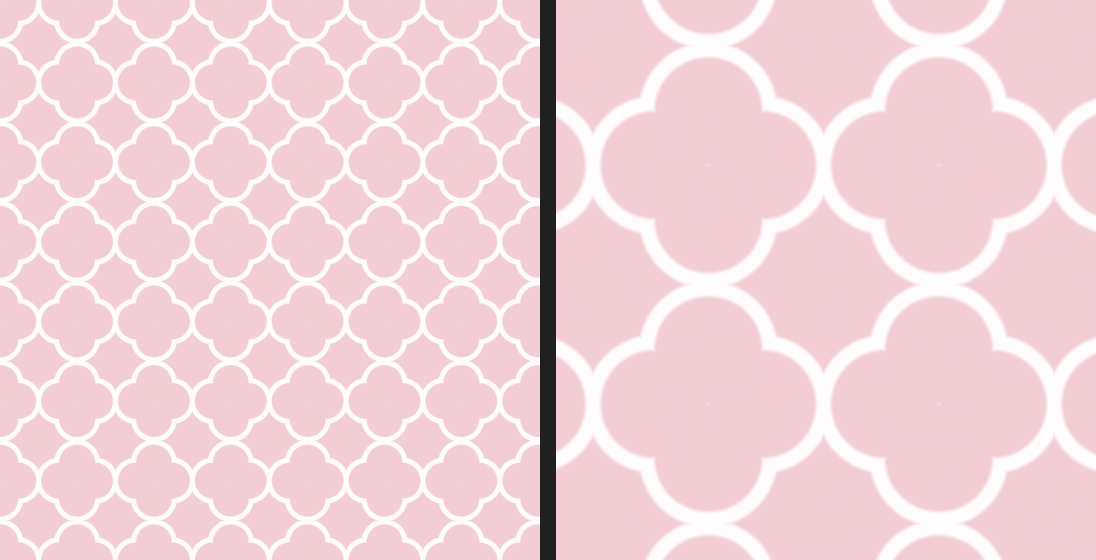
Left, the full canvas; right, a detail of the centre.
Reproduce this pattern procedurally as a WebGL 1 fragment shader.

```glsl
precision highp float;
// Pale pink quatrefoil trellis: white four-lobed outlines touching in a square-set grid.

uniform vec2 u_resolution;

// Lengths are fractions of the canvas width.
#define CELL vec2(0.1423, 0.1475)       // repeat size, about 7 by 7 repeats
#define ORIGIN vec2(0.1428, 0.1469)     // centre of one quatrefoil
#define LOBE_OFFSET 0.0332              // lobe centre from quatrefoil centre
#define LOBE_RADIUS 0.0380              // lobe radius to the middle of the line
#define LINE_WIDTH 0.0094
#define EDGE_SOFTNESS 0.0017
#define MOTTLE_SCALE 70.0
#define MOTTLE_AMOUNT 0.25
#define PINK vec3(0.957, 0.800, 0.831)
#define DUSTY_PINK vec3(0.933, 0.808, 0.838)
#define WHITE vec3(1.0, 0.988, 0.992)

// Pseudo-random unit gradient for a lattice point
vec2 latticeGradient(vec2 cell) {
  float angle = 6.2832 * fract(sin(dot(cell, vec2(127.1, 311.7))) * 43758.5);
  return vec2(cos(angle), sin(angle));
}

float gradientNoise(vec2 p) {
  vec2 i = floor(p);
  vec2 f = p - i;
  vec2 u = f * f * f * (f * (f * 6.0 - 15.0) + 10.0);
  float a = dot(latticeGradient(i), f);
  float b = dot(latticeGradient(i + vec2(1.0, 0.0)), f - vec2(1.0, 0.0));
  float c = dot(latticeGradient(i + vec2(0.0, 1.0)), f - vec2(0.0, 1.0));
  float d = dot(latticeGradient(i + vec2(1.0, 1.0)), f - vec2(1.0, 1.0));
  return mix(mix(a, b, u.x), mix(c, d, u.x), u.y);
}

// Signed distance to the union of four circular lobes, folded into one quadrant
float quatrefoil(vec2 p) {
  p = abs(p);
  float side = length(p - vec2(LOBE_OFFSET, 0.0));
  float top = length(p - vec2(0.0, LOBE_OFFSET));
  return min(side, top) - LOBE_RADIUS;
}

void main() {
  vec2 p = gl_FragCoord.xy / u_resolution.x;

  // Repeat around the centre of each cell
  vec2 local = (fract((p - ORIGIN) / CELL + 0.5) - 0.5) * CELL;

  // Outline with a soft printed edge, never sharper than a pixel
  float softness = max(EDGE_SOFTNESS, 0.75 / u_resolution.x);
  float lineDistance = abs(quatrefoil(local)) - 0.5 * LINE_WIDTH;
  float outline = 1.0 - smoothstep(-softness, softness, lineDistance);

  // Faint tonal mottle in the pink ground
  float mottle = 0.25 + MOTTLE_AMOUNT * gradientNoise(p * MOTTLE_SCALE);
  vec3 ground = mix(PINK, DUSTY_PINK, mottle);

  gl_FragColor = vec4(mix(ground, WHITE, outline), 1.0);
}
```
